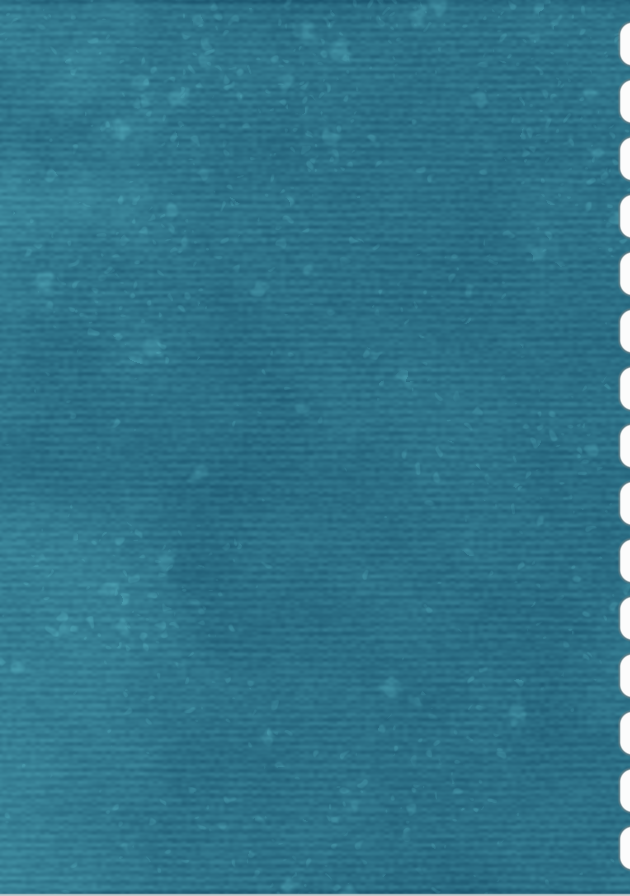
Give the GLSL for this texture, as a WebGL 1 fragment shader.

```glsl
precision highp float;
// Worn teal ribbed paper with pale flecks and a punched right edge.
uniform vec2 u_resolution;

// Lengths are fractions of the canvas height.
const vec3 DARK_TEAL = vec3(0.155, 0.412, 0.503);
const vec3 LIGHT_TEAL = vec3(0.222, 0.513, 0.593);
const vec3 RIM_GREY = vec3(0.42, 0.50, 0.52);
const vec3 WHITE = vec3(0.99);
const float BASE_TONE = 0.22;
const float RIB_COUNT = 104.0;
const float RIB_CONTRAST = 0.24;
const float GRAIN_CONTRAST = 0.55;
const float HOLE_PITCH = 0.0641;
const float FIRST_HOLE = 0.0535;
const float HOLE_COUNT = 15.0;
const vec2 HOLE_HALF = vec2(0.020, 0.0243);
const float HOLE_DEPTH = 0.0115;
const float HOLE_ROUNDING = 0.0145;
const float BOTTOM_LINE = 0.0022;

float hash(vec2 p) {
  vec3 q = fract(vec3(p.xyx) * 0.1031);
  q += dot(q, q.yzx + 33.33);
  return fract((q.x + q.y) * q.z);
}

float noise(vec2 p) {
  vec2 i = floor(p);
  vec2 f = fract(p);
  f = f * f * (3.0 - 2.0 * f);
  float low = mix(hash(i), hash(i + vec2(1.0, 0.0)), f.x);
  float high = mix(hash(i + vec2(0.0, 1.0)), hash(i + 1.0), f.x);
  return mix(low, high, f.y);
}

float fbm(vec2 p) {
  float sum = 0.0;
  float weight = 0.5;
  for (int i = 0; i < 5; i++) {
    sum += weight * noise(p);
    p = mat2(1.6, 1.2, -1.2, 1.6) * p + 17.3;
    weight *= 0.5;
  }
  return sum;
}

// Soft irregular dots, one candidate per cell; density is the share kept.
float flecks(vec2 p, float cells, float density, float seed) {
  vec2 warp = vec2(noise(p * 110.0 + seed), noise(p * 110.0 + seed + 40.0)) - 0.5;
  vec2 q = p * cells + warp * cells * 0.009;
  vec2 home = floor(q);
  float cover = 0.0;
  for (int y = -1; y <= 1; y++) {
    for (int x = -1; x <= 1; x++) {
      vec2 cell = home + vec2(float(x), float(y));
      vec2 center = cell + vec2(hash(cell + seed), hash(cell + seed + 9.0));
      float size = hash(cell + seed + 23.0);
      float radius = 0.14 + 0.26 * size * size;
      float kept = step(hash(cell + seed + 51.0), density);
      float dot_ = 1.0 - smoothstep(radius * 0.45, radius * 1.2, length(q - center));
      cover = max(cover, kept * dot_ * (0.4 + 0.6 * size));
    }
  }
  return cover;
}

// Broad fading: pale left side, palest in the lower left corner.
float fading(vec2 p) {
  vec2 w = p + 0.16 * (vec2(fbm(p * 7.0 + 3.0), fbm(p * 7.0 + 31.0)) - 0.5);
  float lowerLeft = smoothstep(0.25, 0.06, w.x) * smoothstep(0.50, 0.38, w.y);
  float upperLeft = smoothstep(0.33, 0.08, w.x) * smoothstep(0.50, 0.66, w.y);
  float upperRight = smoothstep(0.25, 0.6, w.x) * smoothstep(0.70, 0.98, w.y);
  float mottling = fbm(p * 13.0 + 5.0) - 0.48;
  float tone = 0.62 * lowerLeft + 0.42 * upperLeft + 0.16 * upperRight;
  return tone + mottling * (0.65 + 0.9 * upperLeft);
}

float ribs(vec2 p) {
  float bend = 0.35 * noise(vec2(p.x * 9.0, p.y * 30.0));
  float strength = 0.5 + noise(vec2(p.x * 14.0, p.y * RIB_COUNT));
  return strength * sin(6.28318 * (p.y * RIB_COUNT + bend));
}

// Signed distance to the nearest rounded hole on the right edge.
float holeDistance(vec2 p, float right) {
  float index = clamp(floor((p.y - FIRST_HOLE) / HOLE_PITCH + 0.5), 0.0, HOLE_COUNT - 1.0);
  vec2 center = vec2(right - HOLE_DEPTH + HOLE_HALF.x, FIRST_HOLE + index * HOLE_PITCH);
  vec2 d = abs(p - center) - HOLE_HALF + HOLE_ROUNDING;
  return length(max(d, 0.0)) + min(max(d.x, d.y), 0.0) - HOLE_ROUNDING;
}

void main() {
  vec2 p = gl_FragCoord.xy / u_resolution.y;
  float right = u_resolution.x / u_resolution.y;
  float pixel = 1.0 / u_resolution.y;

  // Paper: fading, ribs and fibre grain.
  float tone = BASE_TONE + fading(p) + RIB_CONTRAST * ribs(p);
  tone += GRAIN_CONTRAST * (noise(p * vec2(190.0, 300.0)) - 0.5);

  // Flecks gather in loose clusters.
  float cluster = smoothstep(0.40, 0.70, fbm(p * 6.0 + 60.0) + 0.12 * smoothstep(0.7, 1.0, p.y));
  tone += 0.75 * flecks(p, 75.0, 0.04 + 0.40 * cluster, 7.0);
  tone += 0.85 * flecks(p, 32.0, 0.03 + 0.22 * cluster, 83.0);

  // Slightly shaded sheet borders.
  tone -= 0.6 * smoothstep(0.006, 0.0, min(1.0 - p.y, p.y - BOTTOM_LINE));
  vec3 color = mix(DARK_TEAL, LIGHT_TEAL, tone);

  // Holes with a thin worn rim, and the pale strip under the sheet.
  float hole = holeDistance(p, right);
  color = mix(color, RIM_GREY, 0.7 * (1.0 - smoothstep(0.0, 0.003, hole)));
  color = mix(color, WHITE, 1.0 - smoothstep(-pixel, pixel, hole + 0.0005));
  float strip = 1.0 - smoothstep(BOTTOM_LINE - pixel, BOTTOM_LINE + pixel, p.y);
  gl_FragColor = vec4(mix(color, vec3(0.75, 0.80, 0.81), strip), 1.0);
}
```
